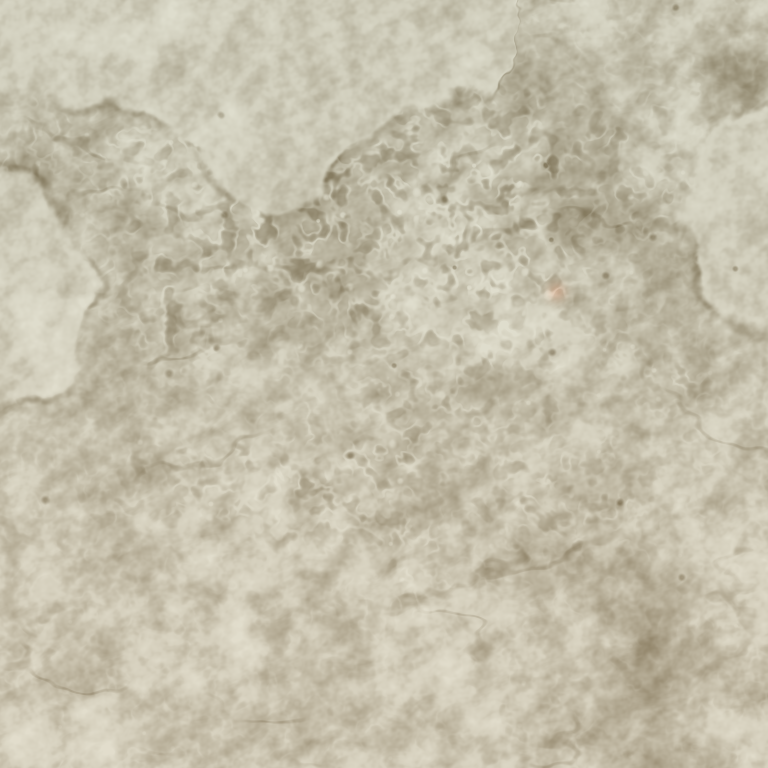
A WebGL 1 fragment shader for this texture:

```glsl
precision highp float;
// Weathered pale plaster: flaked smooth coats over a pitted, stained tan ground.
uniform vec2 u_resolution;

#define DARK vec3(0.61, 0.575, 0.48)
#define LIGHT vec3(0.855, 0.845, 0.78)
#define BASE_TONE 0.69
#define STAIN_SCALE 5.0
#define STAIN_DEPTH 1.10
#define GRAIN_SCALE 42.0
#define GRAIN_DEPTH 0.46
#define RELIEF_DEPTH 0.65
#define RIM_WIDTH 0.006
#define RIM_DEPTH 0.42
#define PIT_CELLS 30.0
#define CRACK_DEPTH 0.28

vec2 hash2(vec2 p) {
  vec3 q = fract(p.xyx * vec3(0.1031, 0.1030, 0.0973));
  q += dot(q, q.yzx + 33.33);
  return fract((q.xx + q.yz) * q.zy);
}

float corner(vec2 cell, vec2 offset) {
  float angle = 6.2832 * hash2(cell).x;
  return dot(vec2(cos(angle), sin(angle)), offset);
}

// Gradient noise, roughly -0.6 to 0.6
float noise(vec2 p) {
  vec2 i = floor(p), f = fract(p);
  vec2 w = f * f * f * (f * (f * 6.0 - 15.0) + 10.0);
  vec2 e = vec2(1.0, 0.0);
  return mix(mix(corner(i, f), corner(i + e, f - e), w.x),
             mix(corner(i + e.yx, f - e.yx), corner(i + 1.0, f - 1.0), w.x), w.y);
}

float fbm(vec2 p) {
  float sum = 0.0, amp = 0.5;
  for (int k = 0; k < 4; k++) {
    sum += amp * noise(p);
    p = mat2(1.6, 1.2, -1.2, 1.6) * p + 17.3;
    amp *= 0.5;
  }
  return sum;
}

float blob(vec2 p, vec2 center, vec2 radius) {
  vec2 q = (p - center) / radius;
  return exp(-dot(q, q));
}

// Signed distance to the smooth coats, positive inside
float flakeDistance(vec2 p) {
  vec2 q = p + 0.06 * vec2(fbm(p * 11.0 + 3.0), fbm(p * 11.0 + 41.0));
  float dip = (q.x - 0.36) / 0.12;
  float lower = 0.88 - 0.16 * exp(-dip * dip) + 0.3 * smoothstep(0.65, 0.70, q.x);
  float top = 0.7 * (q.y - lower);
  float left = 0.115 - length((q - vec2(0.0, 0.62)) * vec2(1.0, 0.8));
  float right = 0.10 - length((q - vec2(1.0, 0.72)) * vec2(1.0, 0.65));
  return max(top, max(left, right));
}

// Sparse dark pits (x) and pale grit (y)
vec2 specks(vec2 p) {
  vec2 cell = floor(p), marks = vec2(0.0);
  for (int j = -1; j <= 1; j++) {
    for (int i = -1; i <= 1; i++) {
      vec2 id = cell + vec2(float(i), float(j));
      vec2 kind = hash2(id + 71.0);
      float d = length(p - id - 0.2 - 0.6 * hash2(id));
      float spot = 1.0 - smoothstep(0.04, 0.10 + 0.14 * kind.y, d);
      marks += spot * vec2(step(kind.x, 0.015), step(0.82, kind.x));
    }
  }
  return marks;
}

void main() {
  vec2 uv = gl_FragCoord.xy / u_resolution;
  float d = flakeDistance(uv);
  float flake = smoothstep(-0.004, 0.005, d);
  float stain = fbm(uv * vec2(0.85, 1.15) * STAIN_SCALE + 7.0);

  // Broad stains and worn areas
  float worn = blob(uv, vec2(0.52, 0.72), vec2(0.42, 0.20)) + 0.5 * blob(uv, vec2(0.55, 0.36), vec2(0.4, 0.14));
  worn = clamp(worn + 0.9 * fbm(uv * 7.0 + 29.0), 0.2, 1.0) * (1.0 - flake);
  float tone = BASE_TONE + STAIN_DEPTH * stain * (1.0 - 0.6 * flake) - 0.20 * worn;
  tone += 0.08 * flake + 0.08 * (1.0 - smoothstep(0.0, 0.35, uv.y));
  vec2 bent = uv + 0.05 * vec2(fbm(uv * 12.0), fbm(uv * 12.0 + 9.0));
  tone -= 0.45 * blob(bent, vec2(0.97, 0.90), vec2(0.07, 0.045)) * (1.0 - flake);
  tone -= 0.28 * blob(bent, vec2(0.77, 0.82), vec2(0.08, 0.11)) * (1.0 - flake);
  tone -= 0.28 * blob(bent, vec2(0.86 + 0.25 * (uv.y - 0.17), 0.17), vec2(0.06, 0.09));
  tone += 0.28 * blob(bent, vec2(0.88, 0.86), vec2(0.03, 0.16)) + 0.30 * blob(bent, vec2(0.65, 0.57), vec2(0.10, 0.035));
  tone += 0.32 * smoothstep(0.04, 0.30, fbm(uv * vec2(7.0, 9.0) + 60.0)) * (1.0 - worn);

  // Curled mineral grain: brown hollows with broken pale outlines
  vec2 warp = 0.016 * vec2(noise(uv * 24.0), noise(uv * 24.0 + 50.0));
  float grain = noise((uv + warp) * GRAIN_SCALE) + 0.45 * noise((uv - warp) * GRAIN_SCALE * 2.1);
  float outline = (1.0 - smoothstep(0.02, 0.20, abs(grain))) * smoothstep(-0.25, 0.3, noise(uv * 31.0 + 12.0));
  float hollow = smoothstep(0.06, 0.40, grain);
  tone += GRAIN_DEPTH * worn * (0.75 * outline - hollow + 0.08);

  // Smeared mottling across the ground
  vec2 smear = mat2(0.95, -0.3, 0.3, 0.95) * (uv + 1.2 * warp) * vec2(17.0, 30.0);
  tone += 0.60 * fbm(smear + 33.0) * (1.0 - 0.65 * flake);

  // Raking light over trowelled relief
  vec2 slant = mat2(0.8, -0.5, 0.5, 0.8) * uv * vec2(20.0, 26.0);
  tone += RELIEF_DEPTH * (fbm(slant) - fbm(slant + vec2(0.22, -0.22)));
  tone += 0.20 * noise(uv * 75.0) + 0.12 * noise(uv * 140.0);

  // Flake rims: shadow outside, lit lip inside
  float rimFade = 0.2 + 0.8 * smoothstep(-0.2, 0.25, noise(uv * 12.0 + 90.0));
  float shade = (d + RIM_WIDTH) / RIM_WIDTH, lip = (d - RIM_WIDTH) / RIM_WIDTH;
  tone += RIM_DEPTH * rimFade * (0.35 * exp(-lip * lip) - exp(-shade * shade));

  // Broken hairline cracks and specks
  float seam = abs(fbm(uv * vec2(3.0, 7.0) + 13.0) + 0.05 * noise(uv * 40.0));
  float broken = smoothstep(0.08, 0.28, noise(uv * 6.0 + 23.0));
  tone -= CRACK_DEPTH * broken * (1.0 - smoothstep(0.004, 0.028, seam)) * (1.0 - flake);
  vec2 marks = specks(uv * PIT_CELLS);
  tone += 0.45 * marks.y * worn - 0.65 * marks.x;

  // Soft highlight limit; cool upper coat, warmer base
  tone -= 0.5 * max(tone - 0.88, 0.0);
  vec3 color = mix(DARK, LIGHT, clamp(tone, -0.35, 1.08));
  color += mix(vec3(0.010, 0.0, -0.004), vec3(-0.004, 0.0, 0.0), smoothstep(0.1, 0.9, uv.y));
  color += vec3(0.07, -0.02, -0.04) * blob(uv, vec2(0.725, 0.62), vec2(0.012));
  gl_FragColor = vec4(color, 1.0);
}
```
